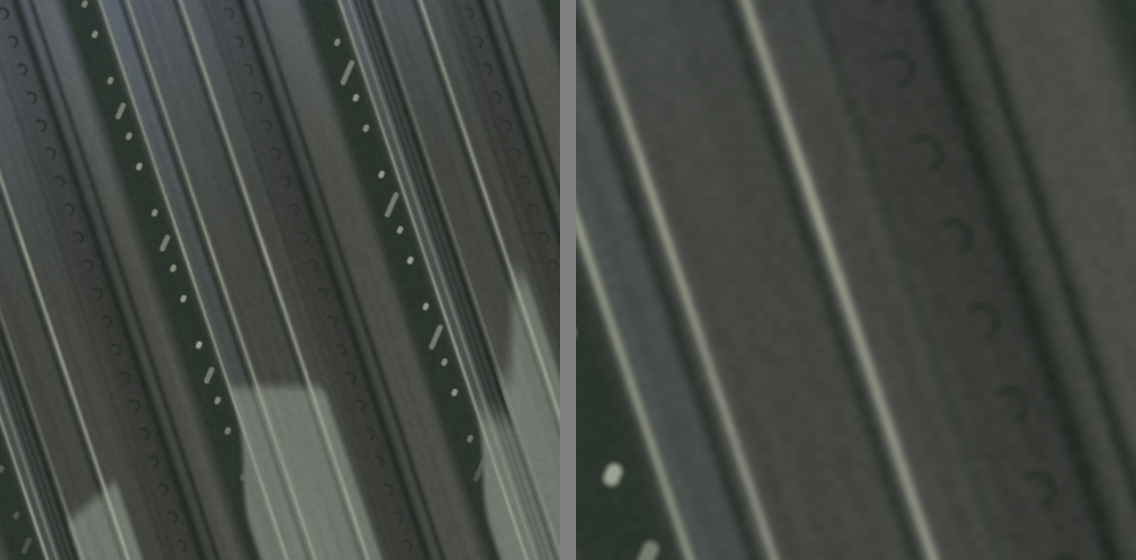
Left, the full canvas; right, a detail of the centre.
Write a three.js fragment shader that draws this pattern.

```glsl
// Slanted ribbed metal: a repeating profile of ridges, grooves and a dotted channel.
// The canvas is sheared so each rib is one cell; bands and lines are functions of the
// position across the cell, with rows of studs, hooks and pale reflections on top.
#define PITCH 0.428
#define SLANT 0.335
#define FIRST_RIDGE 0.178
#define STUD_PITCH 0.236
#define HOOK_PITCH 0.050
#define GRAIN 0.022
#define COOL vec3(0.335, 0.362, 0.390)
#define WARM vec3(0.262, 0.274, 0.255)
#define DARK vec3(0.135, 0.160, 0.140)
#define SHEEN vec3(0.465, 0.485, 0.450)
#define RIDGE vec3(0.610, 0.625, 0.560)

varying vec2 vUv;

float hash(vec2 p) {
  return fract(sin(dot(p, vec2(127.1, 311.7))) * 43758.5453);
}

float noise(vec2 p) {
  vec2 i = floor(p), f = fract(p);
  f = f * f * (3.0 - 2.0 * f);
  return mix(mix(hash(i), hash(i + vec2(1.0, 0.0)), f.x),
             mix(hash(i + vec2(0.0, 1.0)), hash(i + 1.0), f.x), f.y);
}

float line(float x, float centre, float width) {
  float d = (x - centre) / width;
  return exp(-d * d);
}

float band(float x, float a, float b, float soft) {
  return smoothstep(a - soft, a + soft, x) - smoothstep(b - soft, b + soft, x);
}

// Three round studs and one leaning dash per period along the channel.
float studs(float x, float y, float cell) {
  float along = y / STUD_PITCH + 0.29 * cell;
  float across = (x + 0.068) * PITCH;
  float mask = 0.0;
  for (int i = 0; i < 4; i++) {
    float k = float(i);
    bool isDash = i == 3;
    float start = isDash ? 0.84 : 0.03 + 0.17 * k + 0.06 * k * k;
    float dy = (fract(along - start + 0.5) - 0.5) * STUD_PITCH;
    vec2 q = vec2(across + SLANT * dy, dy);
    vec2 lean = vec2(0.40, -0.917);
    float reach = isDash ? (cell > 0.5 ? 0.019 : 0.011) : 0.002;
    q -= lean * clamp(dot(q, lean), -reach, reach);
    float level = isDash ? 0.65 : 0.7 + 0.3 * hash(vec2(floor(along - start + 0.5), k + cell));
    mask = max(mask, level * (1.0 - smoothstep(0.002, 0.0075, length(q))));
  }
  return mask;
}

// Small open rings stamped along the shoulder.
float hooks(float x, float y) {
  float dy = (fract(y / HOOK_PITCH) - 0.5) * HOOK_PITCH;
  vec2 q = vec2((x - 0.515) * PITCH + SLANT * dy, dy);
  float ring = 1.0 - smoothstep(0.001, 0.0045, abs(length(q) - 0.0095));
  return ring * smoothstep(-0.008, 0.003, q.x - 0.6 * q.y);
}

// Pale reflection low on each rib, with its own upper edge per cell.
float sheen(float x, float y, float cell) {
  float top = 0.69 + 0.5 * pow(abs(x - 0.2), 3.0);
  float soft = 0.016;
  if (cell > 0.5) {
    top = mix(0.74, mix(0.68, 0.49, smoothstep(0.15, 0.37, x)), step(0.13, x));
    soft = 0.04;
  }
  if (cell < -0.5) top = 0.97 - 0.28 * x;
  float left = cell < -0.5 ? 0.13 : -0.11 * smoothstep(0.72, 0.95, y);
  float shape = band(x, left, 0.395, 0.018) * smoothstep(top - soft, top + soft, y);
  return shape * step(cell, 1.5);
}

void main() {
  // Sheared coordinates: x across one rib, y downward
  float y = 1.0 - vUv.y;
  float rib = (vUv.x - SLANT * y - FIRST_RIDGE) / PITCH + 0.25;
  float cell = floor(rib);
  float x = fract(rib) - 0.25;
  float odd = mod(cell, 2.0);
  float shoulder = x - (cell < -0.5 ? 0.06 * smoothstep(0.36, 0.45, x) : 0.0);
  float streak = noise(vec2(rib * 45.0, y * 3.0)) - 0.5;

  // Base metal: cool at the upper left, warm below
  vec3 colour = mix(COOL, WARM, smoothstep(-0.05, 0.62, y + 0.35 * vUv.x));
  colour += 0.035 * vec3(0.7, 0.9, 1.2) * band(x, 0.01, 0.085, 0.015);
  colour += vec3(0.035, 0.032, 0.022) * (band(shoulder, 0.67, 0.8, 0.03) + band(x, -0.27, -0.19, 0.025));
  colour *= 1.0 - 0.16 * band(shoulder, 0.45, 0.58, 0.03);
  colour += 0.03 * streak;

  // Dark channel, then the reflection
  colour = mix(colour, DARK + vec3(0.02, 0.035, 0.025), 0.88 * band(x, -0.165, -0.012, 0.03));
  float glow = sheen(x, y, cell);
  colour = mix(colour, SHEEN + 0.04 * streak, 0.88 * glow);

  // Grooves
  float groove = 0.75 * line(shoulder, 0.588, 0.021) + 0.55 * line(shoulder, 0.652, 0.013);
  groove += 0.5 * line(x, 0.088, 0.012) + 0.45 * line(x, 0.312, 0.012);
  groove += odd * (0.75 * line(x, 0.122, 0.014) + 0.5 * line(x, 0.065, 0.009));
  groove += 0.22 * line(shoulder, 0.435, 0.012);
  colour = mix(colour, DARK * 0.85, clamp(groove, 0.0, 1.0) * (1.0 - 0.55 * glow));

  // Bright ridges, worn unevenly along their length
  float wear = 0.72 + 0.35 * noise(vec2(cell * 7.0, y * 11.0));
  float ridge = 0.8 * line(x, 0.0, 0.009) + 0.85 * line(x, 0.338, 0.010);
  ridge += mix(0.75, 0.35, odd) * line(x, mix(0.117, 0.148, odd), 0.009);
  ridge += 0.4 * odd * line(x, 0.040, 0.008);
  colour = mix(colour, RIDGE, clamp(ridge * wear, 0.0, 1.0));

  // Stamped hooks, studs and fine grain
  colour = mix(colour, DARK, (cell < -0.5 ? 0.55 : 0.4) * hooks(shoulder, y));
  colour = mix(colour, RIDGE, studs(x, y, cell) * (1.0 - glow) * (1.0 - 0.6 * smoothstep(0.7, 0.9, y)));
  colour += GRAIN * (noise(vUv * 190.0) - 0.5);
  gl_FragColor = vec4(colour, 1.0);
}
```
